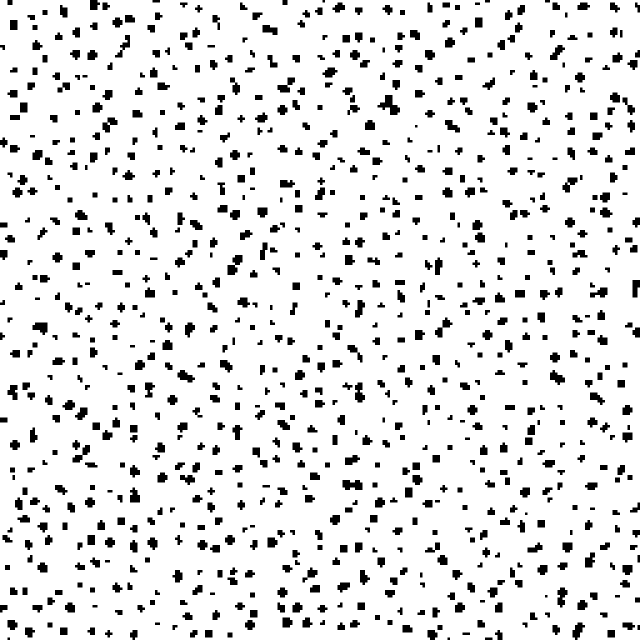
Reproduce this texture procedurally as a WebGL 2 fragment shader.

```glsl
#version 300 es
precision highp float;
// Black pixelated specks of uneven size scattered over white.
uniform vec2 u_resolution;
out vec4 fragColor;

const float BLOCKS = 256.0; // square blocks across the canvas
const float CELLS = 31.0;   // scatter cells across, one speck each

vec3 hash3(vec2 cell, float seed) {
  vec3 p = fract(vec3(cell.xyx + seed) * vec3(0.1031, 0.1030, 0.0973));
  p += dot(p, p.yxz + 33.33);
  return fract((p.xxy + p.yzz) * p.zyx);
}

// Signed distance, in blocks, to the nearest speck
float speckDistance(vec2 block) {
  vec2 home = floor(block * CELLS / BLOCKS);
  float nearest = 1e3;
  for (int y = -1; y <= 1; y++) {
    for (int x = -1; x <= 1; x++) {
      vec2 cell = home + vec2(x, y);
      vec3 place = hash3(cell, 17.0);
      vec3 form = hash3(cell, 91.0);
      vec2 center = (cell + 0.5 + 0.86 * (place.xy - 0.5)) * BLOCKS / CELLS;

      // Slightly stretched ellipse at a random angle, keeping its area
      float angle = 3.14159 * form.x;
      float stretch = mix(1.0, 1.35, form.y * form.y);
      vec2 axis = vec2(cos(angle), sin(angle));
      vec2 d = block - center;
      vec2 local = vec2(dot(d, axis) / stretch, dot(d, vec2(-axis.y, axis.x)) * stretch);
      float radius = mix(0.85, 2.05, place.z);
      nearest = min(nearest, length(local) - radius);
    }
  }
  return nearest;
}

void main() {
  float ink = 0.0;
  // Four samples per pixel smooth the block edges at any canvas size
  for (int i = 0; i < 4; i++) {
    vec2 offset = 0.5 * vec2(i % 2, i / 2) - 0.25;
    vec2 uv = (gl_FragCoord.xy + offset) / min(u_resolution.x, u_resolution.y);
    vec2 block = floor(uv * BLOCKS) + 0.5;
    ink += 0.25 * step(speckDistance(block), 0.0);
  }
  fragColor = vec4(vec3(1.0 - ink), 1.0);
}
```
